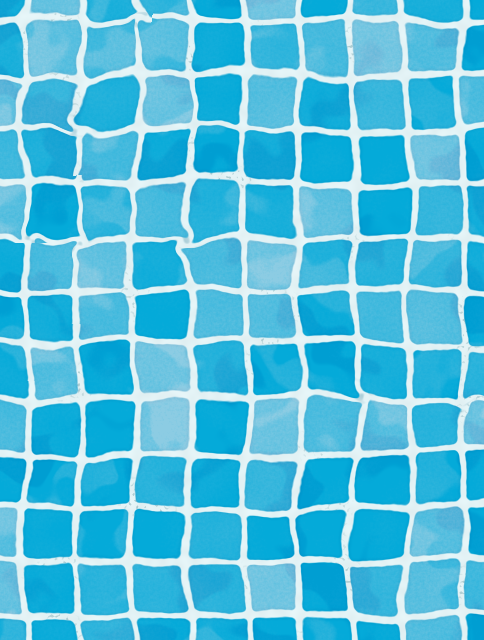
A WebGL 2 fragment shader for this texture:

```glsl
#version 300 es
precision highp float;

uniform vec2 u_resolution;
out vec4 fragColor;

vec2 hash2(vec2 p) {
  vec3 q = fract(vec3(p.xyx) * vec3(0.1031, 0.1030, 0.0973));
  q += dot(q, q.yzx + 33.33);
  return fract((q.xx + q.yz) * q.zy);
}

float gradientAt(vec2 cell, vec2 offset) {
  float angle = 6.2832 * hash2(cell + 71.0).x;
  return dot(vec2(cos(angle), sin(angle)), offset);
}

// Gradient noise, roughly -0.7 to 0.7
float noise(vec2 p) {
  vec2 i = floor(p), f = p - i;
  vec2 w = f * f * f * (f * (f * 6.0 - 15.0) + 10.0);
  vec2 e = vec2(1.0, 0.0);
  return mix(mix(gradientAt(i, f), gradientAt(i + e.xy, f - e.xy), w.x),
             mix(gradientAt(i + e.yx, f - e.yx), gradientAt(i + 1.0, f - 1.0), w.x), w.y);
}

vec2 noise2(vec2 p) {
  return vec2(noise(p), noise(p + vec2(37.2, 91.7)));
}

// Water ripples twist the grid around some of the crossings
vec2 twist(vec2 g, float rough, out float kink) {
  vec2 base = floor(g + 0.5), shift = vec2(0.0);
  kink = 0.0;
  for (int y = -1; y <= 1; y++) {
    for (int x = -1; x <= 1; x++) {
      vec2 crossing = base + vec2(x, y);
      vec2 h = hash2(crossing + 19.0);
      vec2 d = g - crossing - 0.22 * (hash2(crossing + 53.0) - 0.5);
      float pull = step(h.x, 0.04 + 0.3 * rough) * exp(-dot(d, d) * 22.0);
      float angle = (h.y < 0.5 ? -1.0 : 1.0) * (0.7 + 0.6 * h.y) * pull;
      shift += mat2(cos(angle), sin(angle), -sin(angle), cos(angle)) * d - d;
      kink += pull;
    }
  }
  return g + shift;
}

float roundedBox(vec2 p, vec2 halfSize, float radius) {
  vec2 q = abs(p) - halfSize + radius;
  return length(max(q, 0.0)) + min(max(q.x, q.y), 0.0) - radius;
}

void main() {
  vec2 p = gl_FragCoord.xy / u_resolution.y;
  vec2 cells = (p - vec2(0.041, 0.040)) / vec2(0.0853, 0.0842);
  float pixel = 1.0 / (u_resolution.y * 0.0845);

  // Refraction, rougher towards the upper left
  float rough = smoothstep(0.35, 1.0, p.y) * smoothstep(0.6, 0.1, p.x);
  vec2 g = cells + 0.24 * noise2(cells * 0.37 + 4.0);
  g += (0.12 + 0.08 * rough) * noise2(cells * 0.95 + 11.0);
  g += (0.035 + 0.05 * rough) * noise2(cells * 2.7 + 23.0);
  float kink;
  g = twist(g, rough, kink);

  // Rounded tiles with uneven grout width
  vec2 id = floor(g), local = g - id - 0.5;
  vec2 grout = 0.058 + 0.026 * noise2(cells * 1.4 + 61.0);
  float d = roundedBox(local, 0.5 - grout, 0.09);
  d += 0.012 * noise(cells * 9.0);
  float soft = max(0.9 * pixel, 0.018);
  float tileMask = 1.0 - smoothstep(-soft, soft, d);

  // Each tile has its own tone, paler ones gather on the left
  vec2 h = hash2(id + 7.0);
  float tone = 0.85 * pow(h.x, mix(1.8, 3.4, smoothstep(0.1, 0.7, p.x)));

  // Soft reflections cross some tiles, fine grain covers the pale ones
  float sheen = noise(cells * 0.9 + 0.5 * noise2(cells * 1.8) + 43.0);
  tone += 0.24 * smoothstep(0.08, 0.22, sheen) * step(0.45, h.y);
  tone += 0.08 * noise(cells * 1.6 + 15.0);
  float grain = noise(cells * 17.0) + 0.7 * noise(cells * 34.0);
  tone += grain * (0.04 + 0.13 * min(tone, 0.6));
  vec3 tile = mix(vec3(0.015, 0.665, 0.85), vec3(0.55, 0.80, 0.89), clamp(tone, 0.0, 1.0));
  tile -= vec3(0.02, 0.045, 0.025) * smoothstep(0.15, 0.3, -sheen);
  tile -= vec3(0.01, 0.03, 0.025) * smoothstep(-0.07, 0.0, d);

  // Grout with faint stains, and grey folds where the ripples twist it
  vec3 groutColor = vec3(0.89, 0.95, 0.96) + 0.03 * noise(cells * 5.0);
  float fold = smoothstep(0.05, 0.4, noise(g * vec2(5.0, 8.0) + 31.0));
  groutColor -= vec3(0.22, 0.14, 0.11) * fold * min(kink, 1.0);
  float stain = smoothstep(0.2, 0.5, noise(cells * 0.8 + 83.0));
  groutColor -= vec3(0.22, 0.16, 0.15) * stain * smoothstep(0.15, 0.45, noise(cells * 14.0));

  fragColor = vec4(mix(groutColor, tile, tileMask), 1.0);
}
```
